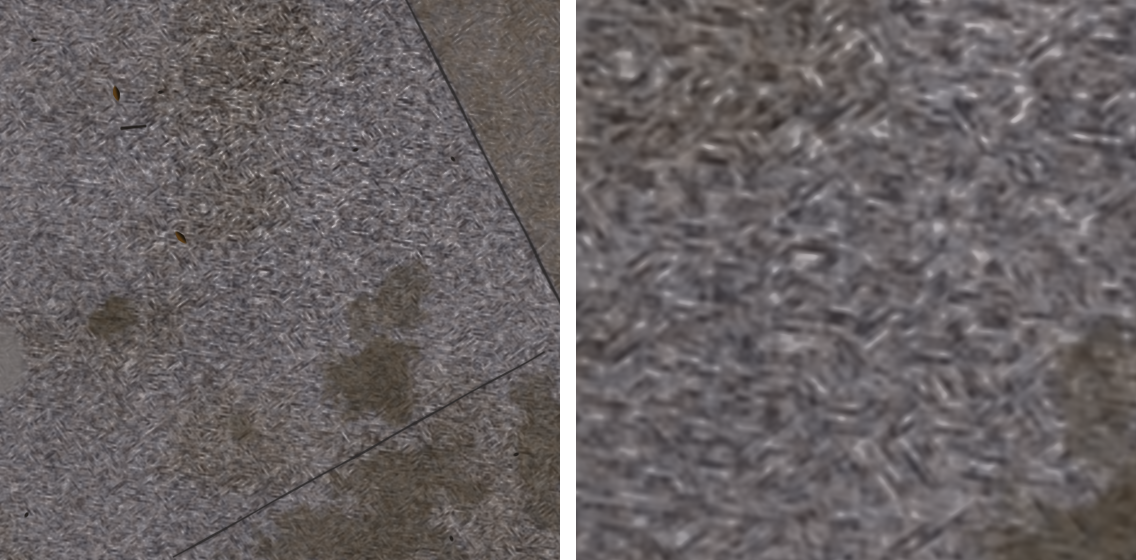
Left: the whole. Right: its middle third, enlarged.
Write a WebGL 2 fragment shader that draws this texture.

```glsl
#version 300 es
precision highp float;

uniform vec2 u_resolution;
out vec4 fragColor;

float hash(vec2 cell, float seed) {
    vec3 q = fract(vec3(cell.xyx) * vec3(0.1031, 0.1030, 0.0973) + seed * 0.137);
    q += dot(q, q.yzx + 33.33);
    return fract((q.x + q.y) * q.z);
}

float valueNoise(vec2 p, float seed) {
    vec2 cell = floor(p);
    vec2 f = fract(p);
    f = f * f * (3.0 - 2.0 * f);
    float low = mix(hash(cell, seed), hash(cell + vec2(1, 0), seed), f.x);
    float high = mix(hash(cell + vec2(0, 1), seed), hash(cell + vec2(1, 1), seed), f.x);
    return mix(low, high, f.y);
}

float fbm(vec2 p, float seed) {
    float sum = 0.0;
    float weight = 0.5;
    for (int i = 0; i < 4; i++) {
        sum += weight * valueNoise(p, seed + float(i));
        p = mat2(1.6, 1.2, -1.2, 1.6) * p + 7.3;
        weight *= 0.5;
    }
    return sum / 0.9375;
}

vec2 rotate(vec2 p, float angle) {
    float c = cos(angle);
    float s = sin(angle);
    return vec2(c * p.x + s * p.y, c * p.y - s * p.x);
}

// Short flakes whose direction changes from patch to patch
float flakes(vec2 p, vec2 frequency) {
    float sum = 0.0;
    float total = 0.0;
    for (int i = 0; i < 4; i++) {
        float k = float(i);
        float weight = pow(valueNoise(p * 55.0, 20.0 + k), 5.0) + 0.001;
        weight *= i < 2 ? 1.8 : 1.0;
        float angle = -0.12 - 0.4 * k + 1.15 * mod(k, 2.0);
        sum += weight * (valueNoise(rotate(p, angle) * frequency, 30.0 + k) - 0.5);
        total += weight;
    }
    return sum / total;
}

float stain(vec2 p, vec2 center, vec2 radius, float roughness) {
    float d = length((p - center) / radius) + (roughness - 0.5) * 1.5;
    return 1.0 - smoothstep(0.55, 1.2, d);
}

float segmentDistance(vec2 p, vec2 a, vec2 b) {
    vec2 along = b - a;
    float t = clamp(dot(p - a, along) / dot(along, along), 0.0, 1.0);
    return length(p - a - along * t);
}

// Signed distance to a line, positive on its left
float lineSide(vec2 p, vec2 a, vec2 b) {
    vec2 dir = normalize(b - a);
    return dir.x * (p.y - a.y) - dir.y * (p.x - a.x);
}

float cover(float distance, float width, float pixel) {
    return 1.0 - smoothstep(width - pixel, width + pixel, distance);
}

// Sparse dark crumbs, one candidate per cell
float crumbs(vec2 p, float scale, float pixel) {
    vec2 cell = floor(p * scale);
    vec2 center = 0.25 + 0.5 * vec2(hash(cell, 51.0), hash(cell, 52.0));
    vec2 offset = rotate((fract(p * scale) - center) / scale, 6.28 * hash(cell, 53.0));
    float present = step(0.93, hash(cell, 54.0));
    return present * cover(length(offset * vec2(0.7, 1.2)), 0.0035, pixel);
}

void main() {
    vec2 p = gl_FragCoord.xy / u_resolution.y;
    float pixel = 1.0 / u_resolution.y;
    float rough = fbm(p * 24.0, 1.0);
    float cloud = fbm(p * 4.5, 6.0);

    // Slab joints
    vec2 wobble = 0.003 * (vec2(valueNoise(p * 14.0, 3.0), valueNoise(p * 14.0, 4.0)) - 0.5);
    vec2 q = p + wobble;
    vec2 steepTop = vec2(0.72, 1.01);
    vec2 steepEnd = vec2(1.01, 0.44);
    vec2 slantStart = vec2(0.31, 0.005);
    vec2 slantEnd = vec2(0.97, 0.371);
    float steepDist = segmentDistance(q, steepTop, steepEnd);
    float slantDist = segmentDistance(q, slantStart, slantEnd);
    float rightSlab = smoothstep(0.0, 0.012, lineSide(q, steepTop, steepEnd));
    float lowerSlab = smoothstep(0.0, 0.012, -lineSide(q, slantStart, slantEnd));

    // Damp brown areas
    float damp = stain(p, vec2(0.202, 0.436), vec2(0.042, 0.036), rough);
    damp = max(damp, 0.75 * stain(p, vec2(0.436, 0.228), vec2(0.035), rough));
    damp = max(damp, stain(p, vec2(0.67, 0.316), vec2(0.085, 0.078), rough));
    damp = max(damp, 0.75 * stain(p, vec2(0.71, 0.465), vec2(0.05, 0.06), rough));
    damp = max(damp, 0.65 * stain(p, vec2(0.637, 0.43), vec2(0.03, 0.07), rough));
    float lowerDamp = max(stain(p, vec2(0.73, 0.14), vec2(0.13, 0.09), rough),
                          stain(p, vec2(0.62, 0.035), vec2(0.2, 0.055), rough));
    lowerDamp = max(lowerDamp, stain(p, vec2(0.98, 0.19), vec2(0.07, 0.14), rough));
    damp = max(damp, 0.8 * lowerDamp * lowerSlab);
    float warm = smoothstep(0.45, 0.75, cloud + 0.12 * (rough - 0.5)) * 0.7;
    warm = max(warm, rightSlab * (0.65 + 0.35 * smoothstep(0.35, 0.6, rough)));

    // Base colour and flaky grain
    vec3 color = mix(vec3(0.415, 0.395, 0.408), vec3(0.375, 0.342, 0.318), warm);
    color = mix(color, vec3(0.29, 0.257, 0.215), damp * 0.85);
    color *= 0.93 + 0.16 * fbm(p * 9.0, 12.0);
    float exposed = 1.0 - smoothstep(0.1, 0.5, length(p - vec2(0.52, 0.75)));
    float contrast = (0.31 + 0.08 * exposed) * (1.0 - 0.5 * max(damp, rightSlab));
    float grain = flakes(p, vec2(95.0, 245.0));
    grain += 0.35 * (valueNoise(p * 230.0, 40.0) - 0.5);
    float glint = smoothstep(0.24, 0.5, grain) * (1.0 - damp);
    color += grain * contrast + glint * 0.08 * (0.5 + exposed);
    color += vec3(0.018, 0.0, -0.018) * (valueNoise(p * 75.0, 44.0) - 0.5);

    // Smooth pale patch at the left edge
    float patchMask = stain(p, vec2(0.005, 0.355), vec2(0.042, 0.07), 0.5 + 0.3 * (rough - 0.5));
    color = mix(color, vec3(0.45, 0.43, 0.425) + 0.04 * grain, patchMask * 0.85);

    // Dark grooves with softly worn edges
    float wear = 0.7 + 0.6 * valueNoise(p * 25.0, 15.0);
    float grooveDist = min(steepDist, slantDist * 1.25);
    color *= 1.0 - 0.16 * cover(grooveDist, 0.005, 0.004);
    color = mix(color, vec3(0.17, 0.16, 0.16), 0.85 * cover(grooveDist, 0.0021 * wear, pixel));

    // Fallen leaves, twig and crumbs
    for (int i = 0; i < 2; i++) {
        float k = float(i);
        vec2 leaf = rotate(p - mix(vec2(0.208, 0.833), vec2(0.323, 0.576), k), 1.8 + 0.5 * k);
        float leafDist = length(leaf * vec2(0.55, 1.2 + 35.0 * abs(leaf.x)));
        vec3 leafColor = mix(vec3(0.12, 0.09, 0.05), vec3(0.36, 0.24, 0.09), smoothstep(-0.004, 0.003, leaf.y));
        color = mix(color, leafColor, cover(leafDist, 0.0075, pixel));
    }
    float twig = segmentDistance(q, vec2(0.218, 0.77), vec2(0.259, 0.775));
    float debris = max(cover(twig, 0.003 * wear, pixel), crumbs(p, 9.0, pixel));
    color = mix(color, vec3(0.11, 0.095, 0.085), debris * 0.9);

    fragColor = vec4(clamp(color, 0.0, 1.0), 1.0);
}
```
